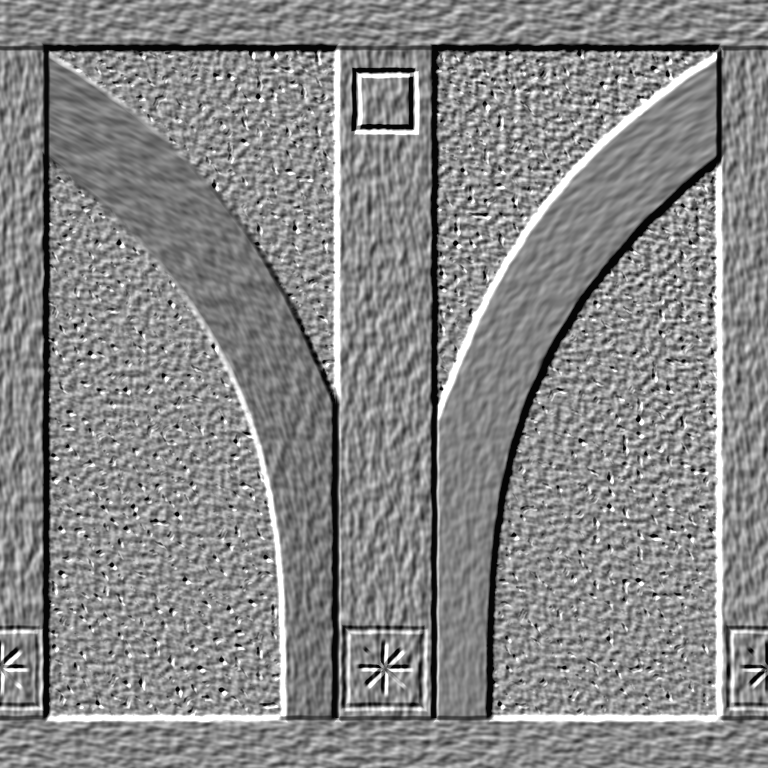
Give the GLSL for this texture map, as a WebGL 1 fragment shader.

```glsl
precision highp float;
// Embossed grey relief of a timber frame: beams, posts and two curved braces on rough plaster.
uniform vec2 u_resolution;

const vec2 LIGHT = vec2(0.70, -0.71);
const float REACH = 0.003;
const float BEVEL = 0.005;
const float BOTTOM = 0.065;
const float TOP = 0.9375;

vec2 randomGradient(vec2 cell) {
  float h = fract(sin(dot(cell, vec2(127.1, 311.7))) * 43758.55);
  return vec2(cos(6.2832 * h), sin(6.2832 * h));
}

float gradientNoise(vec2 p) {
  vec2 i = floor(p), f = fract(p);
  vec2 u = f * f * f * (f * (f * 6.0 - 15.0) + 10.0);
  vec2 r = vec2(1.0, 0.0);
  float a = dot(randomGradient(i), f);
  float b = dot(randomGradient(i + r.xy), f - r.xy);
  float c = dot(randomGradient(i + r.yx), f - r.yx);
  float d = dot(randomGradient(i + 1.0), f - 1.0);
  return mix(mix(a, b, u.x), mix(c, d, u.x), u.y);
}

float rough(vec2 p) {
  return gradientNoise(p) + 0.5 * gradientNoise(p * 2.03 + 7.0);
}

// Distances are negative inside a part.
float solid(float d) { return 1.0 - smoothstep(-BEVEL, BEVEL, d); }
float line(float d, float width) { return 1.0 - smoothstep(0.25 * width, width, abs(d)); }

float bend(float t, float straight) {
  t = max(t, 0.0);
  return straight * t + (1.0 - straight) * pow(t, 3.1);
}

// Signed distance to a curve that leaves its base upright and leans sideways.
float arc(vec2 p, vec2 base, vec2 size, float straight) {
  float t = (p.y - base.y) / size.y;
  float x = bend(t, straight);
  float slope = (bend(t + 0.01, straight) - x) * 100.0 * size.x / size.y;
  return (p.x - base.x - size.x * x) * inversesqrt(1.0 + slope * slope);
}

float innerEdge(vec2 p) {
  return p.x < 0.5 ? -arc(p, vec2(0.369, BOTTOM), vec2(-0.307, 0.727), 0.0)
                   : arc(p, vec2(0.638, BOTTOM), vec2(0.298, 0.727), 0.0);
}

float outerEdge(vec2 p) {
  return p.x < 0.5 ? arc(p, vec2(0.437, 0.473), vec2(-0.371, 0.456), 0.52)
                   : -arc(p, vec2(0.567, 0.453), vec2(0.367, 0.475), 0.5);
}

float braceDist(vec2 p) { return max(innerEdge(p), outerEdge(p)); }
float beamDist(vec2 p) { return min(p.y - BOTTOM, TOP - p.y); }

float postDist(vec2 p) {
  return min(abs(p.x - 0.5025) - 0.0635, min(p.x - 0.0605, 0.9365 - p.x));
}

float boxDist(vec2 p, float halfSize) { return max(abs(p.x), abs(p.y)) - halfSize; }

// Carved square high on the middle post, starred squares low on every post.
float carving(vec2 p) {
  vec2 high = p - vec2(0.502, 0.868);
  vec2 low = vec2(mod(p.x + 0.249, 0.5) - 0.25, p.y - 0.130);
  float rays = min(min(abs(low.x), abs(low.y)), 0.7 * abs(abs(low.x) - abs(low.y)));
  float star = line(rays, 0.004) * (1.0 - smoothstep(0.028, 0.038, length(low)));
  return 0.75 * line(boxDist(high, 0.037), 0.006)
       + 0.25 * line(boxDist(low, 0.050), 0.005) + 0.4 * star;
}

vec2 wobble(vec2 p) {
  return p + 0.0016 * vec2(gradientNoise(p * 32.0), gradientNoise(p * 32.0 + 19.0));
}

float surface(vec2 p) {
  vec2 q = wobble(p);
  float beam = beamDist(q), post = postDist(q), brace = braceDist(q);
  // Plaster grain with small pits, coarser toward the upper right
  float coarse = 0.23 + 0.10 * smoothstep(0.9, 1.7, p.x + p.y);
  float grain = coarse * rough(p * vec2(95.0, 115.0));
  grain -= 0.5 * smoothstep(0.28, 0.65, gradientNoise(p * 105.0 + 31.0));
  // Wood grain follows the length of each timber
  float braceGrain = mix(0.21, 0.13, step(0.5, p.x));
  grain = mix(grain, braceGrain * rough(vec2(innerEdge(p) * 85.0, p.y * 48.0)), solid(brace));
  grain = mix(grain, 0.28 * rough(p * vec2(85.0, 45.0)) - carving(q), solid(post));
  grain = mix(grain, 0.26 * rough(p * vec2(48.0, 88.0)), solid(beam));
  return solid(min(min(beam, post), brace)) + grain;
}

// Dark joints where two timbers meet.
float joints(vec2 p) {
  float post = postDist(p), brace = solid(braceDist(p) - 0.006);
  float upright = 0.95 * line(post, 0.0055) * brace * step(0.0, beamDist(p));
  float level = 0.55 * line(beamDist(p), 0.0045) * max(solid(post), brace);
  return max(upright, level);
}

void main() {
  vec2 p = gl_FragCoord.xy / u_resolution;
  vec2 q = wobble(p);
  float relief = surface(p + REACH * LIGHT) - surface(p - REACH * LIGHT);
  float braceTone = mix(0.46, 0.51, step(0.5, p.x));
  float tone = mix(0.56, braceTone, solid(braceDist(q)));
  tone = mix(tone, 0.53, solid(min(postDist(q), beamDist(q))));
  float shade = (tone + 1.4 * relief) * (1.0 - joints(q));
  gl_FragColor = vec4(vec3(clamp(shade, 0.02, 1.0)), 1.0);
}
```
